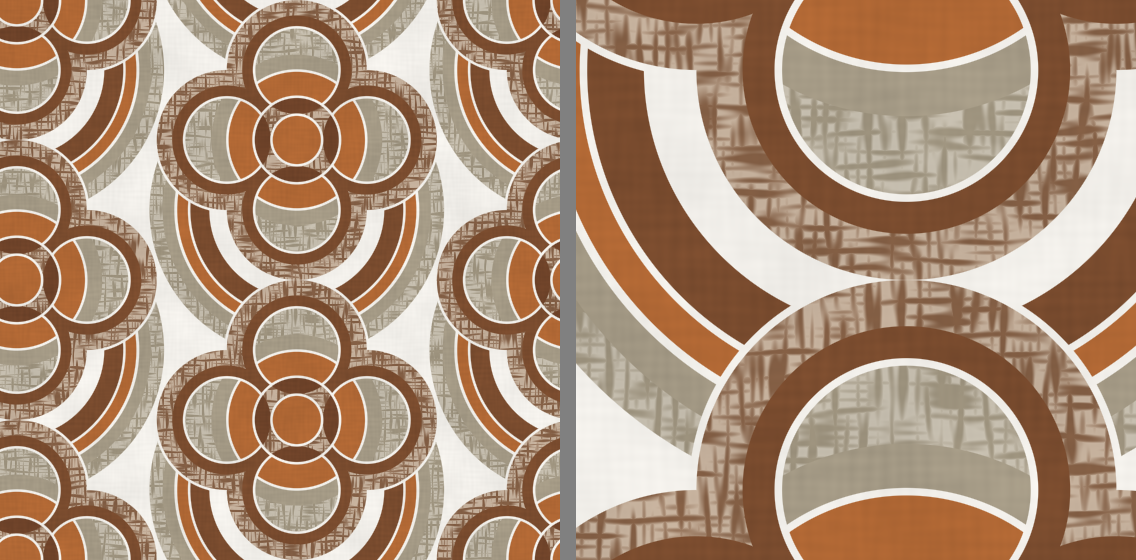
Left, the full canvas; right, a detail of the centre.
Write a Shadertoy shader that draws this pattern.

```glsl
const float REPEATS = 2.0;                 // cells per canvas side; even, so the half drop tiles
const vec2 ORIGIN = vec2(0.06, 0.0);       // lengths below are in cells

const float PETAL_OFFSET = 0.25;
const float PETAL_FILL = 0.148;
const float PETAL_LINE = 0.157;
const float PETAL_BAND = 0.195;
const float PETAL_EDGE = 0.25;
const float FLOWER_OUTLINE = 0.259;

const float CORE_FILL = 0.086;
const float CORE_LINE = 0.095;
const float HUB_FILL = 0.150;
const float HUB_LINE = 0.159;
const float ARC_ORANGE = 0.2435;
const float ARC_LINE = 0.2525;
const float ARC_BEIGE = 0.305;

const float RING_WHITE = 0.3125;
const float RING_BROWN = 0.380;
const float RING_INNER_LINE = 0.389;
const float RING_ORANGE = 0.427;
const float RING_OUTER_LINE = 0.4375;
const float RING_BEIGE = 0.479;
const float RING_EDGE = 0.526;

const float THREADS = 200.0;               // noise cells per canvas, whole numbers
const float SLUBS = 26.0;
const float GRAIN = 0.07;
const float MOTTLE = 0.05;

const vec3 WHITE = vec3(0.945, 0.935, 0.915);
const vec3 ORANGE = vec3(0.69, 0.405, 0.205);
const vec3 BROWN = vec3(0.475, 0.295, 0.18);
const vec3 LENS_BROWN = vec3(0.43, 0.26, 0.16);
const vec3 BEIGE = vec3(0.64, 0.60, 0.52);
const vec3 BEIGE_CLOTH = vec3(0.78, 0.75, 0.69);
const vec3 BEIGE_THREAD = vec3(0.60, 0.56, 0.48);
const vec3 BROWN_CLOTH = vec3(0.78, 0.70, 0.62);
const vec3 BROWN_THREAD = vec3(0.50, 0.36, 0.26);

vec2 gradientAt(vec2 cell, vec2 period) {
    uvec2 q = uvec2(mod(cell, period));
    uint h = q.x * 1597u + q.y * 51749u + 7919u;
    h = (h ^ (h >> 15)) * 73244475u;
    h = (h ^ (h >> 13)) * 73244475u;
    h ^= h >> 16;
    float angle = 6.2832 * float(h & 65535u) / 65536.0;
    return vec2(cos(angle), sin(angle));
}

// Gradient noise that wraps over the canvas
float gradientNoise(vec2 uv, vec2 period) {
    vec2 p = uv * period, i = floor(p), f = p - i;
    vec2 u = f * f * f * (f * (f * 6.0 - 15.0) + 10.0), e = vec2(1.0, 0.0);
    float a = dot(gradientAt(i, period), f);
    float b = dot(gradientAt(i + e.xy, period), f - e.xy);
    float c = dot(gradientAt(i + e.yx, period), f - e.yx);
    float d = dot(gradientAt(i + e.xx, period), f - e.xx);
    return mix(mix(a, b, u.x), mix(c, d, u.x), u.y);
}

// Offset from the nearest centre of the half-drop lattice
vec2 nearestCentre(vec2 p) {
    vec2 lattice = vec2(2.0, 1.0);
    vec2 a = p - lattice * round(p / lattice);
    vec2 b = p - 0.5 * lattice;
    b -= lattice * round(b / lattice);
    return dot(a, a) < dot(b, b) ? a : b;
}

void paint(inout vec3 base, vec3 ink, float dist, float radius, float pixel) {
    base = mix(base, ink, clamp((radius - dist) / pixel + 0.5, 0.0, 1.0));
}

void mainImage(out vec4 fragColor, in vec2 fragCoord) {
    vec2 uv = fragCoord / iResolution.xy;
    vec2 p = uv * REPEATS - ORIGIN;
    float px = 1.2 * REPEATS / min(iResolution.x, iResolution.y);

    // Crosshatched cloth
    float warp = gradientNoise(uv, vec2(THREADS, SLUBS));
    float weft = gradientNoise(uv, vec2(SLUBS, THREADS));
    float thread = smoothstep(-0.12, 0.38, max(warp, weft));
    vec3 beigeWeave = mix(BEIGE_CLOTH, BEIGE_THREAD, thread);
    vec3 brownWeave = mix(BROWN_CLOTH, BROWN_THREAD, thread);

    // Rings centred on the lower petal
    float ring = length(nearestCentre(p + vec2(0.0, PETAL_OFFSET)));
    vec3 col = WHITE;
    paint(col, beigeWeave, ring, RING_EDGE, px);
    paint(col, BEIGE, ring, RING_BEIGE, px);
    paint(col, WHITE, ring, RING_OUTER_LINE, px);
    paint(col, ORANGE, ring, RING_ORANGE, px);
    paint(col, WHITE, ring, RING_INNER_LINE, px);
    paint(col, BROWN, ring, RING_BROWN, px);
    paint(col, WHITE, ring, RING_WHITE, px);

    // Four petals, folded into one
    vec2 q = abs(nearestCentre(p));
    float r = length(q);
    float petal = length(vec2(max(q.x, q.y) - PETAL_OFFSET, min(q.x, q.y)));
    vec3 fill = beigeWeave;
    paint(fill, BEIGE, r, ARC_BEIGE, px);
    paint(fill, WHITE, r, ARC_LINE, px);
    paint(fill, ORANGE, r, ARC_ORANGE, px);
    paint(col, WHITE, petal, FLOWER_OUTLINE, px);
    paint(col, brownWeave, petal, PETAL_EDGE, px);
    paint(col, BROWN, petal, PETAL_BAND, px);
    paint(col, WHITE, petal, PETAL_LINE, px);
    paint(col, fill, petal, PETAL_FILL, px);

    // Hub with lens overlaps and core
    vec3 hub = brownWeave;
    paint(hub, LENS_BROWN, petal, PETAL_LINE, px);
    paint(col, WHITE, r, HUB_LINE, px);
    paint(col, hub, r, HUB_FILL, px);
    paint(col, WHITE, r, CORE_LINE, px);
    paint(col, ORANGE, r, CORE_FILL, px);

    // Faint linen grain and uneven dye
    col *= 1.0 + GRAIN * (warp + weft) * (1.2 - col.r) + MOTTLE * gradientNoise(uv, vec2(14.0));
    fragColor = vec4(col, 1.0);
}
```
